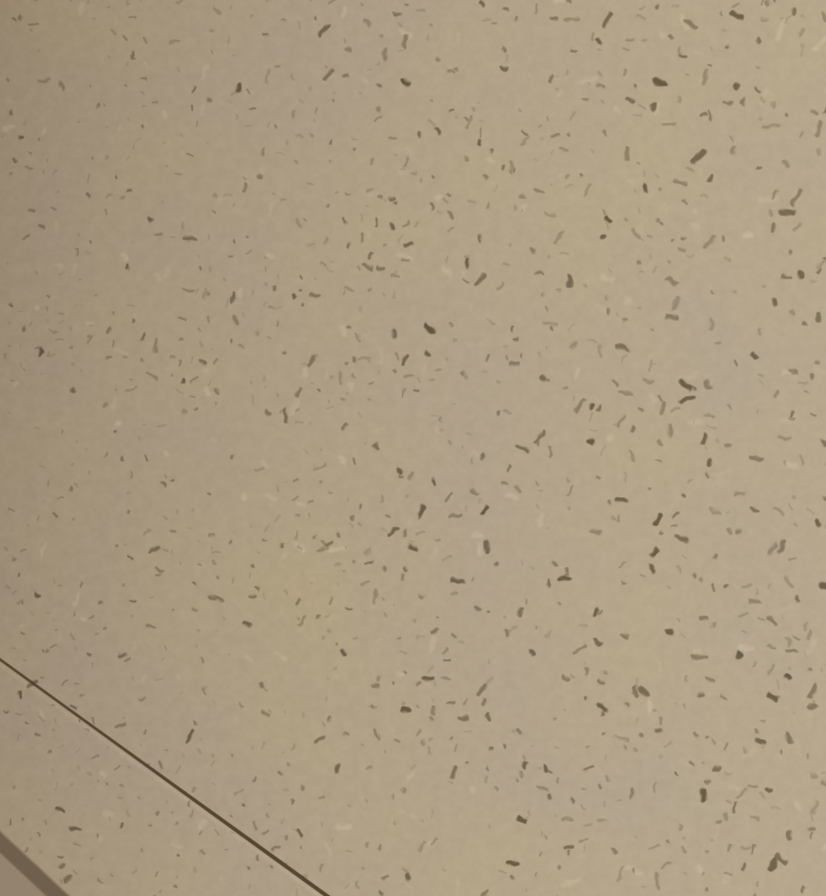
A WebGL 2 fragment shader for this texture:

```glsl
#version 300 es
precision highp float;
// Speckled beige floor under a soft side light, crossed by a thin diagonal seam.
// Jittered grids scatter small tilted flecks whose outlines and density come from
// gradient noise; the seam and the corner strip are distances to straight lines.

uniform vec2 u_resolution;
out vec4 outColor;

const vec3 SHADE = vec3(0.58, 0.515, 0.43);
const vec3 LIT = vec3(0.725, 0.665, 0.56);
const vec3 FLECK_TINT = vec3(0.57, 0.55, 0.49);
const vec3 SEAM = vec3(0.29, 0.235, 0.15);
const vec3 STRIP = vec3(0.40, 0.34, 0.27);

vec2 hash2(vec2 p) {
    vec3 q = fract(vec3(p.xyx) * vec3(0.1031, 0.1030, 0.0973));
    q += dot(q, q.yzx + 33.33);
    return fract((q.xx + q.yz) * q.zy);
}

float cornerSlope(vec2 cell, vec2 corner, vec2 f) {
    float angle = 6.2832 * hash2(cell + corner).x;
    return dot(vec2(cos(angle), sin(angle)), f - corner);
}

float gradientNoise(vec2 p) {
    vec2 cell = floor(p), f = fract(p);
    vec2 w = f * f * f * (f * (f * 6.0 - 15.0) + 10.0);
    float low = mix(cornerSlope(cell, vec2(0, 0), f), cornerSlope(cell, vec2(1, 0), f), w.x);
    float high = mix(cornerSlope(cell, vec2(0, 1), f), cornerSlope(cell, vec2(1, 1), f), w.x);
    return mix(low, high, w.y);
}

// Signed distance to the line through a and b, positive above it
float lineDistance(vec2 p, vec2 a, vec2 b) {
    vec2 d = normalize(b - a);
    return dot(p - a, vec2(-d.y, d.x));
}

float capsule(vec2 p, float halfLength, float radius) {
    p.x -= clamp(p.x, -halfLength, halfLength);
    return length(p) - radius;
}

// Coverage by scattered flecks; density goes from left (x) to right (y)
float flecks(vec2 p, float cell, vec2 density, float seed, float soft) {
    float cover = 0.0;
    vec2 home = floor(p / cell);
    for (int j = -1; j <= 1; j++)
    for (int i = -1; i <= 1; i++) {
        vec2 id = home + vec2(i, j);
        vec2 place = hash2(id + seed);
        vec2 trait = hash2(id + seed + 71.3);
        vec2 form = hash2(id + seed + 143.9);
        vec2 center = (id + 0.1 + 0.8 * place) * cell;

        float clump = 1.0 + 1.5 * gradientNoise(center * 9.0 + seed);
        float chance = mix(density.x, density.y, center.x) * clump;
        float growth = mix(0.75, 1.2, center.x);
        float angle = -0.95 + 2.4 * (form.x - 0.5);
        if (form.y > 0.78) angle += 1.5;

        vec2 axis = vec2(cos(angle), sin(angle));
        vec2 d = p - center;
        vec2 local = vec2(dot(d, axis), dot(d, vec2(-axis.y, axis.x)));
        float halfLength = cell * growth * mix(0.04, 0.24, form.y * form.y);
        float radius = cell * growth * mix(0.045, 0.085, trait.x);
        float body = 1.0 - smoothstep(-soft, soft, capsule(local, halfLength, radius));
        float strength = mix(0.3, 1.0, trait.x * trait.x);
        cover = max(cover, body * strength * step(trait.y, chance));
    }
    return cover;
}

void main() {
    vec2 p = gl_FragCoord.xy / u_resolution.y;
    float pixel = 1.0 / u_resolution.y;
    float soft = max(0.0017, pixel);

    // Light falling off toward the upper left
    float reach = p.x + 0.02 + 0.12 * (1.0 - p.y);
    vec3 color = mix(SHADE, LIT, 1.0 - exp(-2.7 * reach));

    // Warm and cool clouds, then fine grain
    float cloud = gradientNoise(p * 4.5 + 3.0) + 0.5 * gradientNoise(p * 13.0);
    color += vec3(0.012, 0.012, -0.014) * cloud;
    color += 0.016 * gradientNoise(p * 75.0) + 0.012 * gradientNoise(p * 170.0);

    // Pale chips below dark flecks of two sizes
    vec2 ragged = p + 0.0035 * vec2(gradientNoise(p * 110.0), gradientNoise(p * 110.0 + 47.0));
    float pale = flecks(ragged, 0.036, vec2(0.22, 0.3), 211.0, soft * 1.4);
    color += vec3(0.055, 0.05, 0.045) * pale;
    float fine = flecks(ragged, 0.019, vec2(0.50, 0.28), 17.0, soft);
    float coarse = flecks(ragged, 0.031, vec2(0.16, 0.62), 89.0, soft);
    color *= mix(vec3(1.0), FLECK_TINT, max(0.72 * fine, coarse));

    // Seam, widening downward, with a faint lit lip
    float seam = lineDistance(p, vec2(0.0, 0.264), vec2(0.365, 0.0));
    float seamWidth = mix(0.0014, 0.0022, smoothstep(0.0, 0.36, p.x));
    color += 0.025 * (1.0 - smoothstep(0.0, 0.004, abs(seam + 0.005)));
    color = mix(color, SEAM, 0.9 * (1.0 - smoothstep(-pixel, pixel, abs(seam) - seamWidth)));

    // Shadowed strip and paler edge in the corner
    float strip = lineDistance(p, vec2(0.0, 0.073), vec2(0.078, 0.0));
    color = mix(color, STRIP, 0.85 * (1.0 - smoothstep(-0.003, 0.002, strip)));
    color = mix(color, SHADE, 1.0 - smoothstep(-0.002, 0.002, strip + 0.018));

    outColor = vec4(color, 1.0);
}
```
